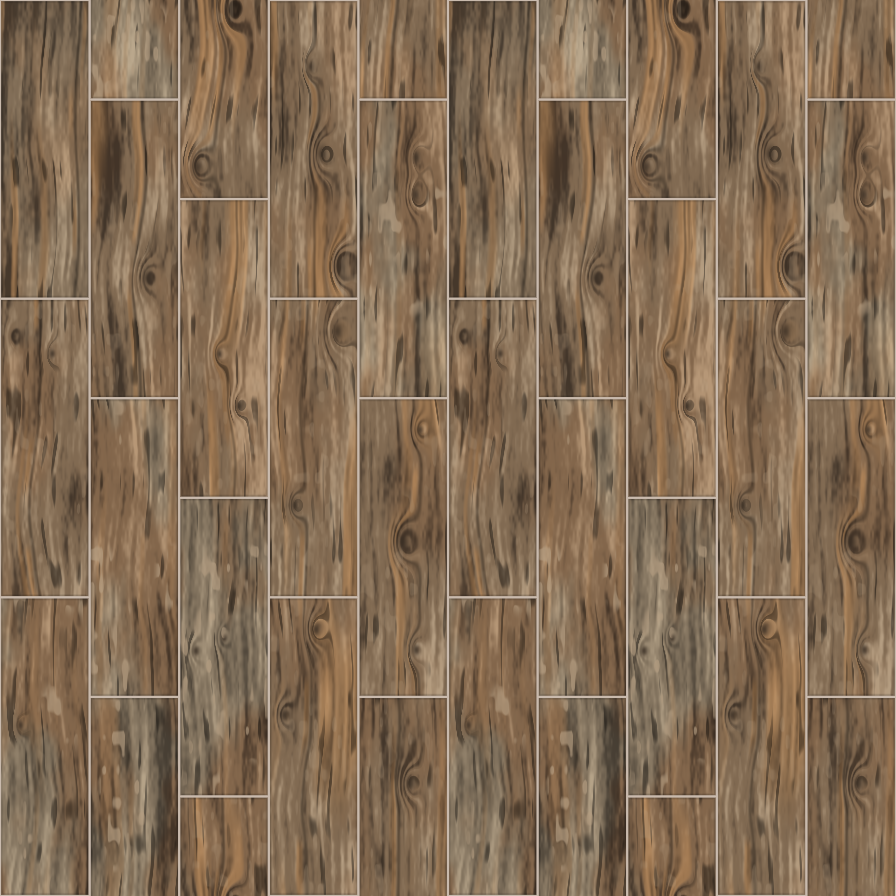
Write a WebGL 1 fragment shader that draws this texture.

```glsl
precision highp float;
// Weathered wood-look planks in staggered columns with thin pale grout.
// Each plank seeds its own stretched noise; knots bend the grain coordinate,
// and streaks, cracks and pale flecks are layered over a brown colour ramp.

uniform vec2 u_resolution;

#define COLUMNS 10.0
#define ROWS 3.0
#define COLUMN_PERIOD 5.0
#define GROUT_WIDTH 0.0026
#define CONTRAST 1.0
#define KNOT_CHANCE 0.55
#define GROUT vec3(0.79, 0.73, 0.68)
#define WOOD_DARK vec3(0.26, 0.21, 0.165)
#define WOOD_MID vec3(0.505, 0.415, 0.32)
#define WOOD_LIGHT vec3(0.71, 0.62, 0.51)
#define WOOD_AMBER vec3(0.69, 0.51, 0.33)
#define WOOD_GREY vec3(0.53, 0.485, 0.41)

float hash(vec2 p) {
  return fract(sin(dot(p, vec2(127.1, 311.7))) * 43758.5);
}

float noise(vec2 p) {
  vec2 i = floor(p), f = fract(p);
  f = f * f * (3.0 - 2.0 * f);
  return mix(mix(hash(i), hash(i + vec2(1.0, 0.0)), f.x),
             mix(hash(i + vec2(0.0, 1.0)), hash(i + 1.0), f.x), f.y);
}

float fbm(vec2 p) {
  float sum = 0.0, gain = 0.5;
  for (int i = 0; i < 4; i++) {
    sum += gain * noise(p);
    p = p * 2.03 + 17.3;
    gain *= 0.5;
  }
  return sum / 0.9375;
}

// p: position in plank widths, height: plank length, seed: plank number,
// weathered: 1 for flaked grey planks, calm: 1 for the plain dark plank
vec3 wood(vec2 p, float height, float seed, float weathered, float calm) {
  vec2 shift = vec2(seed * 7.37, seed * 13.1);

  // Knots raise bumps in the grain coordinate, giving closed rings
  float grain = p.x + 0.16 * (noise(p * vec2(1.5, 0.8) + shift) - 0.5)
              + 0.03 * noise(p * vec2(4.0, 2.5) + shift);
  float core = 0.0, halo = 0.0;
  for (int i = 0; i < 3; i++) {
    vec2 key = vec2(seed + 1.0, float(i) * 3.7 + 2.0);
    float present = step(hash(key), KNOT_CHANCE) * (1.0 - calm);
    float size = mix(0.08, 0.16, hash(key + 5.1));
    vec2 centre = vec2(mix(0.15, 0.85, hash(key + 9.3)),
                       mix(0.1, 0.9, hash(key + 14.7)) * height);
    vec2 d = (p - centre) * vec2(1.0, 0.6) / size;
    float r2 = dot(d, d);
    grain += present * 2.0 * size * exp(-r2);
    core += present * exp(-r2 * 7.0);
    halo += present * exp(-r2 * 0.8);
  }

  // Layers of tone, from broad stains to fine fibres
  vec2 g = vec2(grain, p.y) + shift;
  float broad = fbm(p * vec2(2.4, 0.9) + shift);
  float bands = noise(g * vec2(8.0, 0.45));
  float fibres = noise(g * vec2(27.0, 1.7));
  float dust = noise(p * vec2(46.0, 13.0) + shift);
  float rings = sin(grain * 62.0 + 3.0 * broad);
  float tone = 0.53 + 0.85 * (broad - 0.5) + 0.42 * (bands - 0.5)
             + 0.48 * (fibres - 0.5) + 0.2 * (dust - 0.5)
             + rings * (0.035 + 0.1 * halo) - 0.1 * halo;
  tone += 0.12 * (hash(vec2(seed, 4.4)) - 0.5) - 0.13 * calm;
  tone = clamp(0.5 + CONTRAST * (tone - 0.5), 0.0, 1.0);
  vec3 color = mix(WOOD_DARK, WOOD_MID, smoothstep(0.0, 0.5, tone));
  color = mix(color, WOOD_LIGHT, smoothstep(0.5, 1.05, tone));

  // Grey wear in patches, red-brown stains elsewhere
  float patches = smoothstep(0.38, 0.62, fbm(p * vec2(2.0, 0.7) + shift + 31.0));
  float wear = max(weathered * patches, 0.45 * calm);
  color = mix(color, WOOD_GREY * (0.55 + 0.85 * tone), 0.65 * wear);
  color *= mix(vec3(1.0), vec3(1.02, 0.95, 0.89), (1.0 - patches) * 0.7);

  // Amber streaks: loose ones plus a long ridge with a dark edge
  float amber = smoothstep(0.64, 0.86, noise(g * vec2(8.5, 0.33) + 57.0));
  float ridgeX = mix(mix(0.35, 0.65, hash(vec2(seed, 8.8))), 0.82, calm);
  float offset = grain - ridgeX;
  float broken = smoothstep(0.25, 0.55, noise(vec2(p.y * 1.6, seed * 5.3)));
  float ridge = (1.0 - smoothstep(0.008, 0.042, abs(offset))) * broken;
  float ridgeShade = 1.0 - smoothstep(0.0, 0.03, abs(offset - 0.055));
  amber = max(amber, ridge) * (1.0 - 0.65 * weathered);
  color = mix(color, WOOD_AMBER * (0.75 + 0.4 * fibres), 0.62 * amber);
  color *= 1.0 - 0.28 * ridgeShade * (1.0 - weathered);

  // Dark cracks, knot hearts and flaked pale chips
  float cracks = smoothstep(0.73, 0.88, noise(g * vec2(25.0, 2.1) + 83.0));
  color *= 1.0 - 0.4 * cracks * smoothstep(0.3, 0.6, bands + 0.2 * weathered);
  color = mix(color, WOOD_DARK * 0.85, 0.75 * min(core, 1.0));
  float chips = smoothstep(0.66, 0.82, noise(p * vec2(19.0, 5.5) + shift + 41.0));
  chips *= smoothstep(0.4, 0.65, noise(p * vec2(4.0, 1.3) + shift + 19.0));
  return mix(color, WOOD_LIGHT, chips * mix(0.22, 0.65, weathered) * (1.0 - calm));
}

void main() {
  vec2 uv = gl_FragCoord.xy / u_resolution;
  float column = floor(uv.x * COLUMNS);
  float kind = mod(column + 0.5, COLUMN_PERIOD) - 0.5;

  // Columns step down by a third of a plank, restarting every period
  float along = (1.0 - uv.y) * ROWS - floor(mod(kind + 0.5, 3.0)) / 3.0;
  float row = floor(mod(floor(along) + 0.5, ROWS));
  vec2 cell = vec2(fract(uv.x * COLUMNS), fract(along));
  float seed = floor(kind + 0.5) * ROWS + row;

  // Two neighbouring columns in each row are weathered
  float calm = step(seed, 0.5);
  float lane = mod(kind - 4.0 - mod(2.0 * row, 3.0) + 10.5, COLUMN_PERIOD);
  float weathered = step(lane, 2.0) * (1.0 - calm);
  float height = COLUMNS / ROWS;
  vec3 color = wood(cell * vec2(1.0, height), height, seed, weathered, calm);

  // Grout with a soft dark plank edge
  vec2 edge = (0.5 - abs(cell - 0.5)) / vec2(COLUMNS, ROWS);
  float d = min(edge.x, edge.y);
  float aa = 0.6 / min(u_resolution.x, u_resolution.y);
  color *= 1.0 - 0.22 * (1.0 - smoothstep(0.001, 0.0045, d));
  float grout = 1.0 - smoothstep(-aa, aa, d - 0.5 * GROUT_WIDTH);
  gl_FragColor = vec4(mix(color, GROUT, grout), 1.0);
}
```
